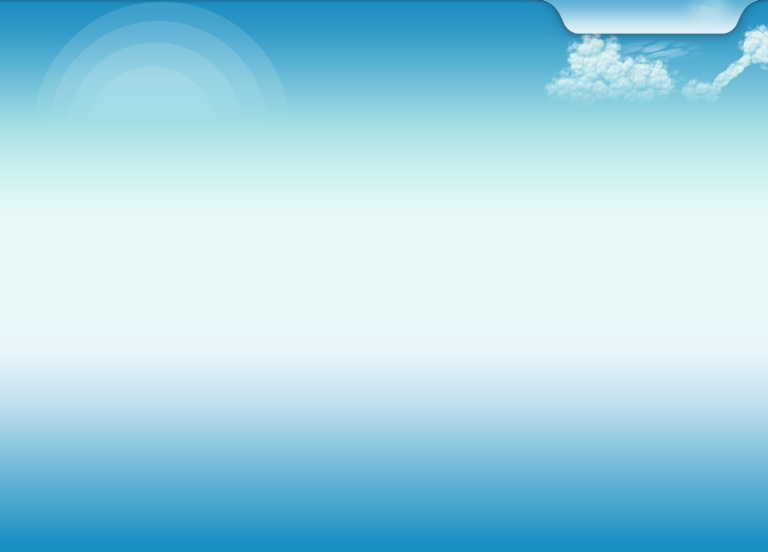
Reproduce this background procedurally as a Shadertoy shader.

```glsl
// A bright sky banded from blue through pale mint and back to blue, with nested
// haloes at upper left, a hanging glass tab at upper right and clouds below it.
// Gradient stops, circle distances and billows of cellular noise build it.

#define ASPECT 1.386
#define HALO_COUNT 4
#define HALO_ALPHA 0.15
#define HALO_CENTRE vec2(0.292, 0.235)
#define TAB_X 1.174
#define TAB_DEPTH 0.061
#define CLOUD_SCALE 42.0
#define CLOUD_ALPHA 0.9

const vec3 CLOUD_LIGHT = vec3(0.94, 0.98, 0.97);
const vec3 CLOUD_SHADE = vec3(0.52, 0.80, 0.86);

// Sky colour in rgb, distance from the top in w
const vec4 SKY[11] = vec4[11](
    vec4(0.12, 0.56, 0.76, 0.010), vec4(0.19, 0.60, 0.78, 0.055),
    vec4(0.52, 0.80, 0.87, 0.180), vec4(0.66, 0.88, 0.90, 0.235),
    vec4(0.77, 0.93, 0.93, 0.290), vec4(0.90, 0.975, 0.97, 0.385),
    vec4(0.91, 0.97, 0.975, 0.600), vec4(0.91, 0.96, 0.985, 0.635),
    vec4(0.78, 0.89, 0.94, 0.720), vec4(0.50, 0.75, 0.86, 0.830),
    vec4(0.10, 0.56, 0.76, 0.985));

vec3 skyColour(float depth) {
    vec3 colour = SKY[0].rgb;
    for (int i = 1; i < 11; i++) {
        float span = SKY[i].w - SKY[i - 1].w;
        colour = mix(colour, SKY[i].rgb, clamp((depth - SKY[i - 1].w) / span, 0.0, 1.0));
    }
    return colour * mix(0.84, 1.0, smoothstep(0.0, 0.008, depth));
}

vec2 hash2(vec2 cell) {
    vec2 s = vec2(dot(cell, vec2(127.1, 311.7)), dot(cell, vec2(269.5, 183.3)));
    return fract(sin(s) * 43758.5);
}

// Cellular noise: 1 at a feature point, falling with distance
float cells(vec2 p) {
    vec2 base = floor(p);
    float nearest = 1.0;
    for (int y = -1; y <= 1; y++)
        for (int x = -1; x <= 1; x++) {
            vec2 cell = base + vec2(x, y);
            vec2 d = cell + hash2(cell) - p;
            nearest = min(nearest, dot(d, d));
        }
    return 1.0 - nearest;
}

float billows(vec2 p) {
    float sum = 0.0, weight = 0.5;
    for (int i = 0; i < 4; i++) {
        sum += weight * cells(p);
        p = p * 2.03 + 7.3;
        weight *= 0.5;
    }
    return sum;
}

// Soft ellipse: 1 at the centre, 0 on the rim, negative outside
float puff(vec2 p, vec2 centre, vec2 radius) {
    return 1.0 - length((p - centre) / radius);
}

float cloudBody(vec2 p) {
    float body = puff(p, vec2(1.075, 0.112), vec2(0.058, 0.056));
    body = max(body, puff(p, vec2(1.050, 0.160), vec2(0.072, 0.036)));
    body = max(body, puff(p, vec2(1.145, 0.146), vec2(0.085, 0.046)));
    body = max(body, puff(p, vec2(1.265, 0.167), vec2(0.038, 0.025)));
    body = max(body, puff(p, vec2(1.370, 0.085), vec2(0.036, 0.042)));
    // Thin trail climbing to the right edge
    vec2 trail = p - vec2(1.320, 0.131);
    return max(body, puff(vec2(trail.x, trail.y + 0.8 * trail.x), vec2(0.0), vec2(0.055, 0.016)));
}

// Signed distance to the tab: tapered sides, round foot, flared top
float tabDistance(vec2 p) {
    float halfWidth = 0.174 - 0.42 * p.y + 0.022 * exp(-p.y / 0.008);
    float corner = 0.018;
    vec2 d = vec2(abs(p.x - TAB_X) - halfWidth, p.y - TAB_DEPTH) + corner;
    return length(max(d, 0.0)) + min(max(d.x, d.y), 0.0) - corner;
}

void mainImage(out vec4 fragColor, in vec2 fragCoord) {
    vec2 uv = fragCoord / iResolution.xy;
    vec2 p = vec2(uv.x * ASPECT, 1.0 - uv.y);
    float blur = 1.0 / iResolution.y;
    vec3 colour = skyColour(p.y);

    // Nested haloes dissolving downwards
    float haloFade = 1.0 - smoothstep(0.13, 0.25, p.y);
    for (int i = 0; i < HALO_COUNT; i++) {
        float n = float(i);
        float radius = 0.232 - 0.033 * n - 0.002 * n * n;
        float d = length(p - HALO_CENTRE + vec2(0.006 * n, 0.0)) - radius;
        colour = mix(colour, vec3(0.88, 0.97, 0.98), HALO_ALPHA * haloFade * smoothstep(blur, -blur, d));
    }

    // Clouds, lit from above, with faint wisps
    float billow = billows(p * CLOUD_SCALE);
    float lift = billow - billows((p - vec2(0.002, 0.005)) * CLOUD_SCALE);
    float density = smoothstep(0.0, 0.36, cloudBody(p) + 0.9 * (billow - 0.72));
    float light = clamp(0.62 + 1.5 * lift + 0.9 * (billow - 0.7) + 3.0 * (0.12 - p.y), 0.0, 1.0);
    float baseFade = 1.0 - 0.9 * smoothstep(0.135, 0.20, p.y);
    colour = mix(colour, mix(CLOUD_SHADE, CLOUD_LIGHT, light), CLOUD_ALPHA * density * baseFade);
    float wisp = max(puff(p, vec2(1.185, 0.092), vec2(0.09, 0.022)), 0.0);
    wisp *= smoothstep(0.5, 0.9, cells(vec2(p.x * 25.0, (p.y + 0.25 * p.x) * 110.0)));
    colour = mix(colour, CLOUD_LIGHT, 0.5 * wisp);

    // Tab: soft shadow, then a glassy fill brightening to its foot
    float tab = tabDistance(p);
    colour *= 1.0 - 0.28 * exp(-max(tab, 0.0) / 0.008);
    vec3 glass = mix(vec3(0.36, 0.69, 0.83), vec3(0.87, 0.94, 0.97), smoothstep(-0.005, TAB_DEPTH, p.y));
    float mist = max(puff(p, vec2(1.28, 0.015), vec2(0.05, 0.035)), 0.0);
    glass = mix(glass, CLOUD_LIGHT, 0.6 * mist * billow);
    colour = mix(colour, glass, smoothstep(blur, -blur, tab));

    fragColor = vec4(colour, 1.0);
}
```
